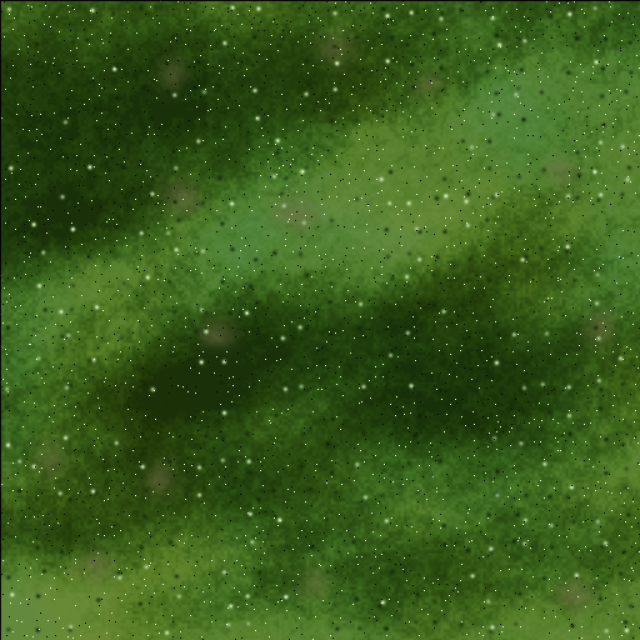
This texture is drawn by a WebGL 2 fragment shader. Its source:

```glsl
#version 300 es
precision highp float;

uniform vec2 u_resolution;
out vec4 fragColor;

#define STREAK_TILT 0.33
#define STREAK_SCALE vec2(2.7, 4.6)
#define BAND_WEIGHT 0.65
#define CLOUD_WEIGHT 0.85
#define GRAIN_WEIGHT 0.22
#define SPECK_CELLS 64.0
#define DOT_CELLS 24.0
#define PATCH_CELLS 5.0
#define EDGE_WIDTH 0.00195

// Integer hash: cell and seed to three values in 0..1
vec3 hash3(vec2 cell, float seed) {
    uvec3 v = uvec3(ivec3(cell, seed) + 1024) * 1664525u + 1013904223u;
    v.x += v.y * v.z; v.y += v.z * v.x; v.z += v.x * v.y;
    v ^= v >> 16u;
    v.x += v.y * v.z; v.y += v.z * v.x; v.z += v.x * v.y;
    return vec3(v >> 8u) / 16777216.0;
}

float valueNoise(vec2 p, float seed) {
    vec2 cell = floor(p), f = fract(p);
    f = f * f * (3.0 - 2.0 * f);
    float low = mix(hash3(cell, seed).x, hash3(cell + vec2(1, 0), seed).x, f.x);
    float high = mix(hash3(cell + vec2(0, 1), seed).x, hash3(cell + 1.0, seed).x, f.x);
    return mix(low, high, f.y);
}

float fbm(vec2 p, float seed) {
    float sum = 0.0, amplitude = 0.5;
    for (int octave = 0; octave < 6; octave++) {
        sum += amplitude * (valueNoise(p, seed + float(octave)) - 0.5);
        p = mat2(1.6, 1.2, -1.2, 1.6) * p + 3.7;
        amplitude *= 0.5;
    }
    return sum;
}

// Crisp square specks, at most one per cell, with exact edge coverage
float specks(vec2 uv, float density, float seed) {
    vec2 p = uv * SPECK_CELLS;
    vec3 h = hash3(floor(p), seed);
    vec2 center = (floor(h.xy * 8.0) + 0.5) / 8.0;
    float pixel = SPECK_CELLS / u_resolution.y;
    vec2 cover = clamp((0.0625 - abs(fract(p) - center)) / pixel + 0.5, 0.0, 1.0);
    return cover.x * cover.y * step(h.z, density);
}

// Soft round dots of varied strength, at most one per cell
float softDots(vec2 uv, float cells, float radius, float density, float seed) {
    vec2 p = uv * cells;
    vec3 h = hash3(floor(p), seed);
    vec2 d = (fract(p) - mix(vec2(0.25), vec2(0.75), h.xy)) / radius;
    float strength = mix(1.0, 0.5, h.z / density);
    return exp(-dot(d, d)) * strength * step(h.z, density);
}

// Green ramp over a tone centered on zero with unit spread
vec3 foliage(float tone) {
    vec3 c = mix(vec3(0.10, 0.19, 0.03), vec3(0.13, 0.24, 0.04), smoothstep(-2.3, -1.48, tone));
    c = mix(c, vec3(0.18, 0.32, 0.07), clamp((tone + 1.48) / 0.9, 0.0, 1.0));
    c = mix(c, vec3(0.24, 0.41, 0.11), clamp((tone + 0.58) / 0.73, 0.0, 1.0));
    c = mix(c, vec3(0.33, 0.50, 0.17), clamp((tone - 0.15) / 0.78, 0.0, 1.0));
    return mix(c, vec3(0.39, 0.54, 0.23), clamp((tone - 0.93) / 1.1, 0.0, 1.0));
}

void main() {
    vec2 uv = gl_FragCoord.xy / u_resolution;

    // Broad tilted light and shade
    float c = cos(STREAK_TILT), s = sin(STREAK_TILT);
    vec2 along = mat2(c, -s, s, c) * uv;
    float clouds = fbm(along * STREAK_SCALE + 5.0, 11.0) / 0.12;
    float warp = valueNoise(uv * 2.5, 31.0) * 3.5;
    float band = 1.414 * sin(along.y * 12.0 + warp);
    float grain = (valueNoise(uv * 85.0, 41.0) + valueNoise(uv * 210.0, 42.0) - 1.0) / 0.3;
    float tone = CLOUD_WEIGHT * clouds + BAND_WEIGHT * band + GRAIN_WEIGHT * grain;
    vec3 color = foliage(tone);

    // Slight hue drift and faded earthy patches
    float drift = fbm(uv * 5.0, 51.0);
    color *= 1.0 + drift * vec3(0.35, 0.0, -0.5);
    vec2 wobble = 0.05 * vec2(fbm(uv * 12.0, 61.0), fbm(uv * 12.0, 71.0));
    float earth = softDots(uv + wobble, PATCH_CELLS, 0.12, 0.38, 81.0);
    color = mix(color, vec3(0.45, 0.44, 0.28), 0.6 * earth);

    // Soft dark and pale dots
    color = mix(color, vec3(0.06, 0.14, 0.02), 0.8 * softDots(uv, DOT_CELLS, 0.09, 0.5, 91.0));
    color = mix(color, vec3(0.78, 0.91, 0.68), softDots(uv, DOT_CELLS, 0.085, 0.25, 92.0));

    // Sharp dark and pale specks
    color = mix(color, vec3(0.02, 0.05, 0.01), specks(uv, 0.36, 93.0));
    color = mix(color, vec3(0.85, 0.95, 0.75), specks(uv, 0.34, 94.0));

    // Thin dark rim on the left and top
    vec2 inset = vec2(uv.x, 1.0 - uv.y) - EDGE_WIDTH;
    vec2 inside = clamp(inset * u_resolution + 0.5, 0.0, 1.0);
    color *= mix(0.1, 1.0, inside.x * inside.y);

    fragColor = vec4(color, 1.0);
}
```
